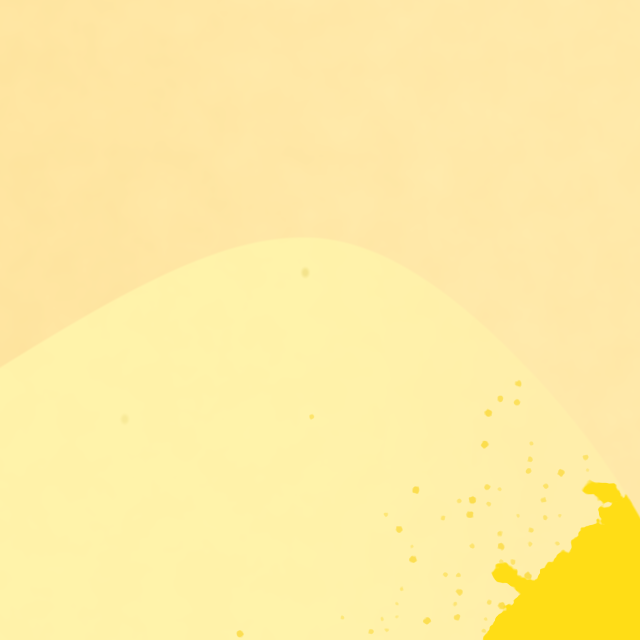
A Shadertoy shader for this background:

```glsl
// A pale cream hill under a warm sand sky, with a ragged golden corner.
// The hill is an asymmetric hyperbolic crest; the gold is a half-plane and two
// strokes roughened by gradient noise, with specks scattered on a jittered grid.

const vec3 SKY_LEFT   = vec3(0.998, 0.897, 0.628);
const vec3 SKY_RIGHT  = vec3(1.000, 0.912, 0.662);
const vec3 HILL_LEFT  = vec3(1.000, 0.951, 0.665);
const vec3 HILL_RIGHT = vec3(1.000, 0.932, 0.665);
const vec3 GOLD       = vec3(1.000, 0.868, 0.085);
const vec3 SPECK      = vec3(0.985, 0.865, 0.300);
const vec3 MOTE       = vec3(0.910, 0.830, 0.430);

const vec2  CREST       = vec2(0.475, 0.629);   // top of the hill
const vec2  GOLD_ORIGIN = vec2(0.750, 0.000);   // point on the gold border
const vec2  GOLD_NORMAL = vec2(0.725, -0.689);  // points into the gold
const float ROUGHNESS   = 0.017;
const float SPECK_CELL  = 0.0227;
const float SPECK_REACH = 0.31;                 // furthest speck from the gold
const float SPECK_RATE  = 0.42;
const float MOTTLE      = 0.010;
const vec2  MOTE_HIGH   = vec2(0.477, 0.574);
const vec2  MOTE_LOW    = vec2(0.195, 0.345);

vec2 hash2(vec2 p) {
    vec3 q = fract(p.xyx * vec3(0.1031, 0.1030, 0.0973));
    q += dot(q, q.yzx + 33.33);
    return fract((q.xx + q.yz) * q.zy);
}

float cornerGradient(vec2 cell, vec2 offset) {
    return dot(hash2(cell) * 2.0 - 1.0, offset);
}

float gradientNoise(vec2 p) {
    vec2 i = floor(p), f = fract(p);
    vec2 u = f * f * f * (f * (f * 6.0 - 15.0) + 10.0);
    vec2 e = vec2(1.0, 0.0);
    float low  = mix(cornerGradient(i, f), cornerGradient(i + e.xy, f - e.xy), u.x);
    float high = mix(cornerGradient(i + e.yx, f - e.yx), cornerGradient(i + e.xx, f - e.xx), u.x);
    return mix(low, high, u.y) * 1.6;
}

float fbm(vec2 p) {
    float sum = 0.0, amplitude = 1.0;
    for (int octave = 0; octave < 3; octave++) {
        sum += amplitude * gradientNoise(p);
        p = p * 2.1 + 17.3;
        amplitude *= 0.55;
    }
    return sum;
}

float segmentDistance(vec2 p, vec2 a, vec2 b) {
    vec2 d = b - a;
    return length(p - a - d * clamp(dot(p - a, d) / dot(d, d), 0.0, 1.0));
}

// Height of the hill: gentle on the left, steepening on the right
float hillHeight(float x) {
    float d = abs(x - CREST.x);
    float left  = 0.71 * (sqrt(d * d + 0.0625) - 0.25);
    float right = 1.55 * (sqrt(d * d + 0.16) - 0.40) + 6.0 * pow(d, 8.0);
    return CREST.y - (x < CREST.x ? left : right);
}

// Signed distance to the gold, negative inside
float goldDistance(vec2 p) {
    float border = -dot(p - GOLD_ORIGIN, GOLD_NORMAL);
    float stroke = segmentDistance(p, vec2(0.787, 0.102), vec2(0.850, 0.070)) - 0.013;
    float tip    = segmentDistance(p, vec2(0.922, 0.233), vec2(0.968, 0.222)) - 0.011;
    float rough  = ROUGHNESS * fbm(p * 30.0);
    return min(border + rough, min(stroke, tip) + 0.6 * rough);
}

// Jittered specks that thin out away from the gold
float specks(vec2 p, float aa) {
    vec2 cell = floor(p / SPECK_CELL);
    vec2 center = (cell + 0.3 + 0.4 * hash2(cell + 41.0)) * SPECK_CELL;
    float away = -dot(center - GOLD_ORIGIN, GOLD_NORMAL);
    float clump = 0.75 + 0.7 * gradientNoise(center * 9.0);
    float chance = SPECK_RATE * clump * (1.0 - smoothstep(0.08, SPECK_REACH, away));
    vec2 pick = hash2(cell + 7.0);
    float radius = mix(0.0022, 0.0058, pick.y);
    float d = length(p - center) - radius + 0.0015 * gradientNoise(p * 190.0);
    float strength = mix(0.45, 1.0, pick.y);
    return step(pick.x, chance) * strength * (1.0 - smoothstep(-aa, aa, d));
}

float mote(vec2 p, vec2 center) {
    return 1.0 - smoothstep(0.002, 0.009, length((p - center) * vec2(1.0, 0.8)));
}

void mainImage(out vec4 fragColor, in vec2 fragCoord) {
    vec2 p = fragCoord / iResolution.xy;
    float aa = max(0.0016, 1.0 / iResolution.y);

    // Sky and hill
    vec3 sky = mix(SKY_LEFT, SKY_RIGHT, smoothstep(0.0, 0.85, p.x + 0.3 * (p.y - 0.5)));
    vec3 hill = mix(HILL_LEFT, HILL_RIGHT, smoothstep(0.45, 0.95, p.x));
    float slope = (hillHeight(p.x + 0.002) - hillHeight(p.x - 0.002)) / 0.004;
    float rim = (p.y - hillHeight(p.x)) / sqrt(1.0 + slope * slope);
    float inHill = 1.0 - smoothstep(-1.5 * aa, 1.5 * aa, rim);
    vec3 color = mix(sky, hill, inHill);

    // Faint paper mottling, weaker on the hill
    color += MOTTLE * vec3(0.2, 0.6, 1.0) * fbm(p * 14.0) * mix(1.0, 0.35, inHill);

    // Motes, specks and gold
    color = mix(color, MOTE, 0.5 * mote(p, MOTE_HIGH) + 0.3 * mote(p, MOTE_LOW));
    color = mix(color, SPECK, inHill * specks(p, aa));
    float inGold = 1.0 - smoothstep(-1.5 * aa, 1.5 * aa, goldDistance(p));
    color = mix(color, GOLD, inHill * inGold);

    fragColor = vec4(clamp(color, 0.0, 1.0), 1.0);
}
```
